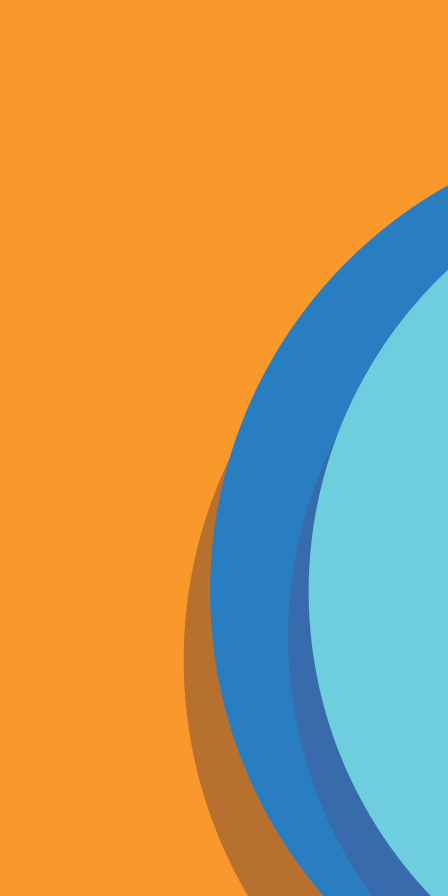
Reproduce this background procedurally as a Shadertoy shader.

```glsl
// Flat paper-cut scene: a large blue disc and a cyan disc enter from the right
// over orange, each casting a hard shadow toward the lower left.
// Every disc is a circle distance, painted back to front with soft edges.

const vec3 ORANGE = vec3(0.976, 0.600, 0.169);
const vec3 BROWN  = vec3(0.722, 0.439, 0.180);
const vec3 BLUE   = vec3(0.157, 0.494, 0.757);
const vec3 INDIGO = vec3(0.220, 0.420, 0.675);
const vec3 CYAN   = vec3(0.431, 0.808, 0.867);

// Signed distance to a circle, negative inside
float circleDistance(vec2 p, vec2 center, float radius) {
    return length(p - center) - radius;
}

// Coverage of a shape across an edge one pixel wide
float coverage(float dist, float pixel) {
    return clamp(0.5 - dist / pixel, 0.0, 1.0);
}

// Paint a disc over its own offset shadow; the shadow stays on the base
vec3 paintDisc(vec3 base, vec2 p, vec2 center, float radius, vec2 shadowOffset,
               vec3 discColor, vec3 shadowColor, float shadowMask, float pixel) {
    float shadow = coverage(circleDistance(p, center + shadowOffset, radius), pixel);
    float disc = coverage(circleDistance(p, center, radius), pixel);
    base = mix(base, shadowColor, shadow * shadowMask);
    return mix(base, discColor, disc);
}

void mainImage(out vec4 fragColor, in vec2 fragCoord) {
    // Canvas width is one unit
    float pixel = 1.0 / iResolution.x;
    vec2 p = fragCoord * pixel;

    vec2 outerCenter = vec2(1.508, 0.680);
    float outerRadius = 1.039;
    vec2 innerCenter = vec2(1.673, 0.680);
    float innerRadius = 0.984;

    // Outer disc on the ground
    vec3 color = paintDisc(ORANGE, p, outerCenter, outerRadius,
                           vec2(-0.059, -0.153), BLUE, BROWN, 1.0, pixel);

    // Inner disc, its shadow confined to the outer disc
    float outerMask = coverage(circleDistance(p, outerCenter, outerRadius), pixel);
    color = paintDisc(color, p, innerCenter, innerRadius,
                      vec2(-0.046, -0.102), CYAN, INDIGO, outerMask, pixel);

    fragColor = vec4(color, 1.0);
}
```
